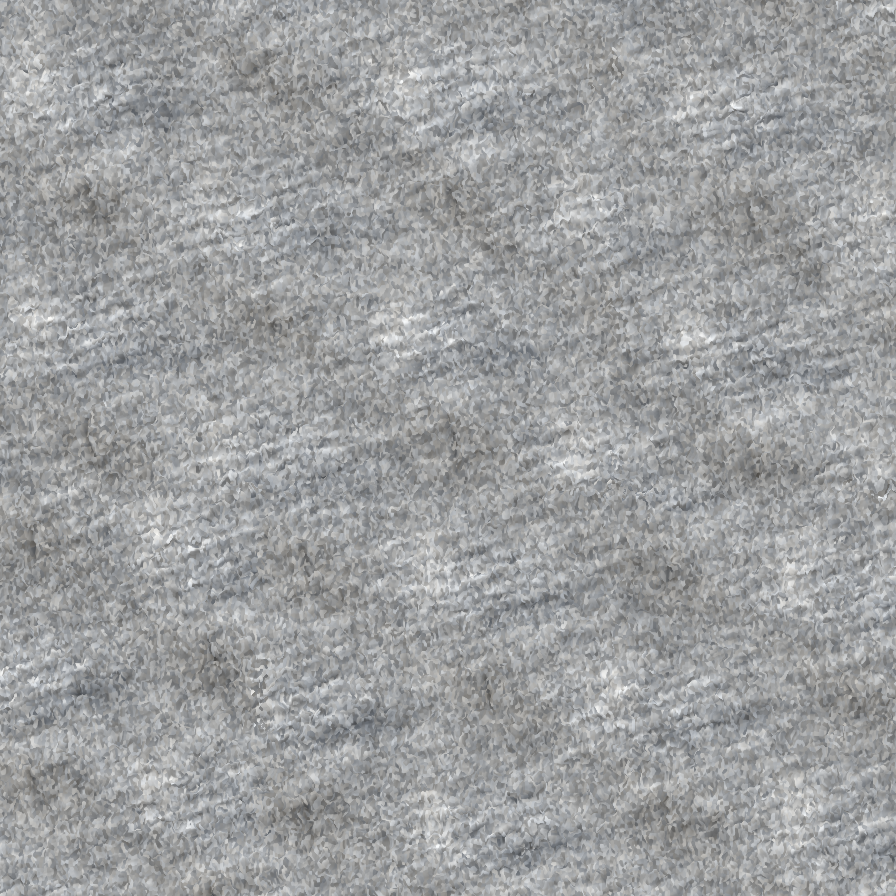
This texture is drawn by a WebGL 1 fragment shader. Its source:

```glsl
precision highp float;
// Grey brushed stone: one patch of pale slanted strokes, a dull hollow and a
// crack repeats on a staggered lattice, cut into four shifted sections.
// Layered sines draw the strokes; smooth cellular noise makes the flaky grain.

uniform vec2 u_resolution;

#define COLUMN_STEP 0.202
#define ROW_STEP 0.271
#define ORIGIN vec2(0.039, 0.909)
#define STROKE_FREQ 330.0
#define STROKE_GAIN 0.135
#define GRAIN_CELLS vec2(310.0, 230.0)
#define GRAIN_GAIN 0.25
#define RAGGED vec2(0.005, 0.007)
#define BASE_TONE 0.617
#define DARK vec3(0.395, 0.40, 0.405)
#define LIGHT vec3(0.875, 0.88, 0.88)

vec2 hash2(vec2 p) {
    vec2 k = vec2(dot(p, vec2(127.1, 311.7)), dot(p, vec2(269.5, 183.3)));
    return fract(sin(k) * 43758.55);
}

// Two random values per cell, blended softly across cell borders.
vec2 flakes(vec2 p) {
    vec2 cell = floor(p);
    vec2 sum = vec2(0.0);
    float total = 0.0;
    for (int j = -1; j <= 1; j++) {
        for (int i = -1; i <= 1; i++) {
            vec2 id = cell + vec2(float(i), float(j));
            vec2 seed = hash2(id);
            vec2 d = id + seed - p;
            float weight = exp(-9.0 * dot(d, d));
            sum += weight * hash2(id + 17.3);
            total += weight;
        }
    }
    return sum / total;
}

// Soft ellipse with its long axis sheared by slope.
float blob(vec2 d, vec2 centre, vec2 radius, float slope) {
    d -= centre;
    d.y -= slope * d.x;
    d /= radius;
    return exp(-dot(d, d));
}

// Curved, broken brush strokes rising to the right.
float strokes(vec2 d) {
    float across = d.y - 0.30 * d.x + 0.7 * d.x * d.x;
    float wave = 0.75 * sin(across * STROKE_FREQ + 1.6 * sin(d.x * 43.0));
    wave += 0.40 * sin(across * 520.0 - d.x * 60.0 + 2.0 * sin(d.x * 31.0 + 1.0));
    return wave * (0.75 + 0.35 * sin(d.x * 95.0 + across * 140.0));
}

// One repeat: x is added tone, y is tint (positive cool, negative warm).
vec2 motif(vec2 d) {
    float brushed = blob(d, vec2(0.045, -0.012), vec2(0.120, 0.066), 0.0);
    float glow = blob(d, vec2(0.0, 0.005), vec2(0.026, 0.046), 0.0);
    float shadow = blob(d, vec2(0.125, -0.035), vec2(0.065, 0.018), 0.2);
    float band = blob(d, vec2(0.065, -0.090), vec2(0.075, 0.011), 0.35);
    float hollow = blob(d, vec2(0.060, -0.135), vec2(0.080, 0.040), -0.5);
    float crack = blob(d.yx, vec2(-0.130, 0.060), vec2(0.025, 0.0032), -0.22);
    crack += 0.5 * blob(d, vec2(0.085, -0.148), vec2(0.022, 0.004), 0.45);
    float tone = STROKE_GAIN * brushed * strokes(d) + 0.030 * brushed
               + 0.080 * glow - 0.085 * shadow + 0.085 * band
               - 0.055 * hollow - 0.120 * crack;
    return vec2(tone, 0.7 * brushed + 0.6 * shadow - 0.9 * hollow - 0.9 * glow);
}

// Sum of the motifs on the lattice points around p.
vec2 repeats(vec2 p) {
    vec2 sum = vec2(0.0);
    for (int i = -1; i <= 1; i++) {
        float column = floor(p.x / COLUMN_STEP + 0.5) + float(i);
        float stagger = 0.5 * ROW_STEP * column;
        for (int j = -1; j <= 1; j++) {
            float row = floor((p.y - stagger) / ROW_STEP + 0.5) + float(j);
            sum += motif(p - vec2(column * COLUMN_STEP, stagger + row * ROW_STEP));
        }
    }
    return sum;
}

// Displacement of the lattice in each of the four sections.
vec2 sectionShift(vec2 p) {
    vec2 upper = mix(vec2(0.0), vec2(-0.070, -0.020), step(0.69, p.x));
    vec2 lower = mix(vec2(-0.065, -0.107), vec2(0.040, -0.007), step(0.29, p.x));
    return mix(lower, upper, step(0.453, p.y));
}

void main() {
    vec2 uv = gl_FragCoord.xy / u_resolution;
    vec2 clump = flakes(uv * vec2(120.0, 95.0) + 31.0);
    vec2 grain = flakes(uv * GRAIN_CELLS + 1.6 * clump);
    vec2 fibre = flakes(vec2(uv.x * 26.0, (uv.y - 0.26 * uv.x) * 92.0));

    // Ragged seams and stroke edges.
    vec2 torn = uv + RAGGED * (grain + clump - 1.0);
    vec2 seam = torn + 0.02 * (grain - 0.5);
    vec2 pattern = repeats(torn - ORIGIN - sectionShift(seam));

    // Uneven wear over the whole sheet.
    float wear = sin(uv.x * 9.0 + 2.0 * sin(uv.y * 7.0)) * sin(uv.y * 11.0 + 1.0);
    float tone = BASE_TONE + pattern.x + 0.008 * wear
               + GRAIN_GAIN * (grain.x - 0.5)
               + 0.09 * (clump.x - 0.5) + 0.12 * (fibre.x - 0.5);

    vec3 colour = mix(DARK, LIGHT, (tone - 0.40) / 0.48);
    float tint = 0.010 * pattern.y + 0.028 * (grain.y - 0.5);
    colour += tint * vec3(-0.7, 0.0, 1.0);
    gl_FragColor = vec4(clamp(colour, 0.0, 1.0), 1.0);
}
```
